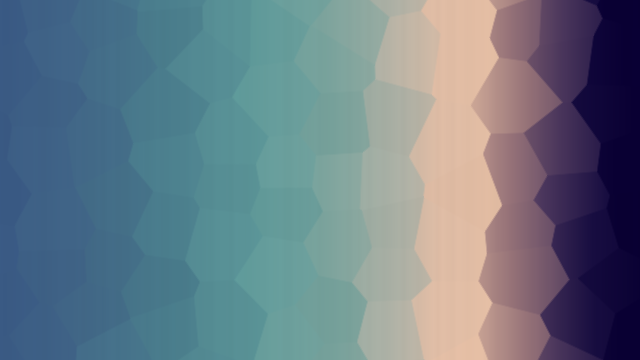
This background is drawn by a WebGL 2 fragment shader. Its source:

```glsl
#version 300 es
precision highp float;

uniform vec2 u_resolution;
out vec4 fragColor;

const float CELL_SIZE = 0.162;
const vec2 GRID_SHIFT = vec2(0.33, 0.15);

float hash(vec2 p) {
    vec3 q = fract(vec3(p.xyx) * 0.1031);
    q += dot(q, q.yzx + 33.33);
    return fract((q.x + q.y) * q.z);
}

float ramp(float a, float b, float x) {
    return clamp((x - a) / (b - a), 0.0, 1.0);
}

// Coastal gradient: blue, teal, sand, mauve, navy
vec3 coast(float x) {
    vec3 c = vec3(0.225, 0.35, 0.515);
    c = mix(c, vec3(0.25, 0.39, 0.525), ramp(0.0, 0.11, x));
    c = mix(c, vec3(0.29, 0.49, 0.55), ramp(0.11, 0.26, x));
    c = mix(c, vec3(0.37, 0.60, 0.60), ramp(0.26, 0.41, x));
    c = mix(c, vec3(0.47, 0.635, 0.61), ramp(0.41, 0.52, x));
    c = mix(c, vec3(0.68, 0.69, 0.645), ramp(0.52, 0.62, x));
    c = mix(c, vec3(0.87, 0.735, 0.645), ramp(0.62, 0.69, x));
    c = mix(c, vec3(0.89, 0.74, 0.64), ramp(0.69, 0.74, x));
    c = mix(c, vec3(0.59, 0.45, 0.47), ramp(0.75, 0.81, x));
    c = mix(c, vec3(0.29, 0.21, 0.36), ramp(0.81, 0.87, x));
    c = mix(c, vec3(0.09, 0.05, 0.25), ramp(0.87, 0.92, x));
    return mix(c, vec3(0.035, 0.0, 0.20), ramp(0.92, 0.98, x));
}

// Jittered seed, with alternate columns staggered
vec2 seedPoint(vec2 id) {
    vec2 jitter = vec2(hash(id + 17.0), hash(id + 61.0)) - 0.5;
    float stagger = 0.5 * mod(id.x, 2.0) - 0.25;
    return id + 0.5 + vec2(0.0, stagger) + 0.65 * jitter;
}

// Each facet pulls the gradient toward its own seed
vec3 facetColor(vec2 seed, float x, float aspect) {
    float seedX = (seed.x + GRID_SHIFT.x) * CELL_SIZE / aspect;
    float tone = hash(floor(seed * 50.0)) - 0.5;
    return coast(mix(x, seedX, 0.5) + 0.018 * tone) * (1.0 + 0.025 * tone);
}

void main() {
    vec2 p = gl_FragCoord.xy / u_resolution.y;
    float aspect = u_resolution.x / u_resolution.y;
    float x = p.x / aspect;
    vec2 g = p / CELL_SIZE - GRID_SHIFT;
    vec2 base = floor(g);

    // Nearest and second nearest seeds
    vec2 nearSeed = vec2(0.0), nextSeed = vec2(0.0);
    float nearDist = 1e5, nextDist = 1e5;
    for (int j = -2; j <= 2; j++) {
        for (int i = -2; i <= 2; i++) {
            vec2 seed = seedPoint(base + vec2(i, j));
            vec2 offset = seed - g;
            float d = dot(offset, offset);
            if (d < nearDist) {
                nextDist = nearDist;
                nextSeed = nearSeed;
                nearDist = d;
                nearSeed = seed;
            } else if (d < nextDist) {
                nextDist = d;
                nextSeed = seed;
            }
        }
    }

    // Blend across the shared edge for smooth borders
    float edge = (nextDist - nearDist) / (2.0 * length(nextSeed - nearSeed));
    float pixel = 1.0 / (u_resolution.y * CELL_SIZE);
    float blend = 0.5 - 0.5 * smoothstep(0.0, pixel, edge);
    vec3 color = mix(facetColor(nearSeed, x, aspect),
                     facetColor(nextSeed, x, aspect), blend);

    // Faint vertical streaks
    float column = x * 130.0;
    float streak = mix(hash(vec2(floor(column), 3.0)),
                       hash(vec2(floor(column) + 1.0, 3.0)),
                       smoothstep(0.0, 1.0, fract(column)));
    color *= 1.0 + 0.016 * (streak - 0.5);

    fragColor = vec4(clamp(color, 0.0, 1.0), 1.0);
}
```
